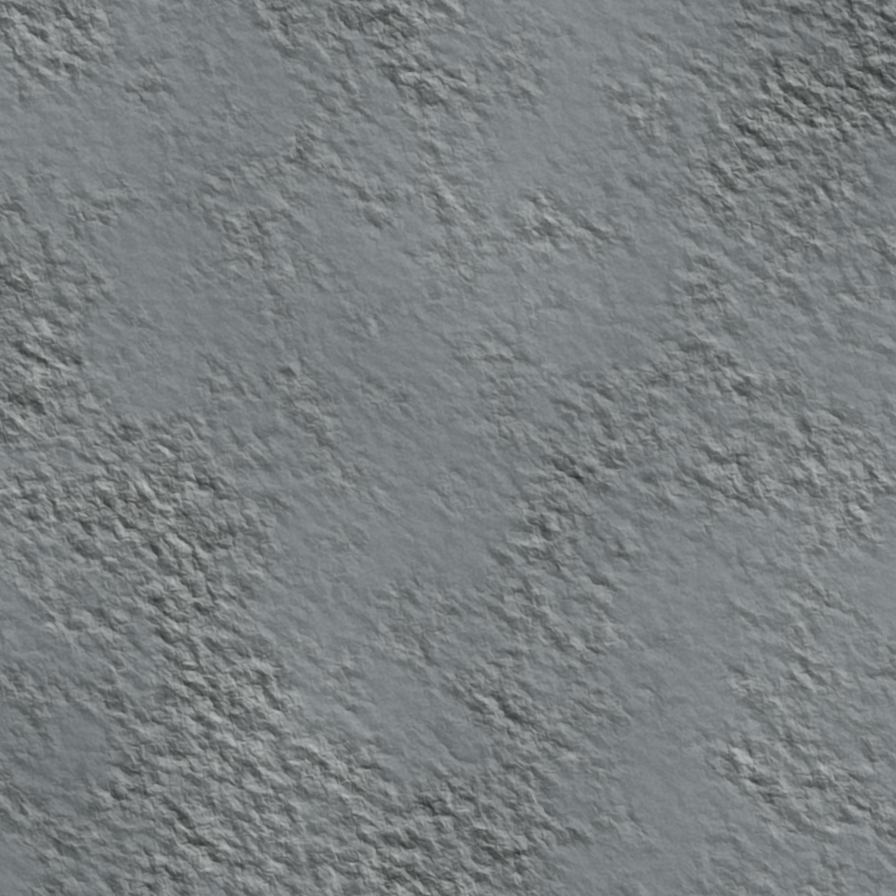
Write a WebGL 2 fragment shader that draws this texture.

```glsl
#version 300 es
precision highp float;
// Grey-blue rough plaster: side-lit crumbly grain fading into smooth hazy patches.

#define GRAIN_SCALE 43.0
#define GRAIN_STRETCH 0.78
#define PATCH_SCALE 4.2
#define SMOOTH_RELIEF 0.022
#define ROUGH_RELIEF 0.136
#define CREASE_DEPTH 0.13
#define SPECKLE 0.032
#define HAZE 0.042
#define BASE_LEVEL 0.498
#define LIGHT_DIR normalize(vec2(0.55, 0.84))
#define LIGHT_STEP 0.0013
#define CRUMB_SOFTNESS 7.0

uniform vec2 u_resolution;
out vec4 fragColor;

// Random unit vector for a lattice cell
vec2 cellGradient(vec2 cell) {
  uvec2 q = uvec2(ivec2(cell) + 32768);
  uint h = q.x * 1597334677u ^ q.y * 3812015801u;
  h = (h ^ (h >> 15)) * 2246822519u;
  h = (h ^ (h >> 13)) * 3266489917u;
  h ^= h >> 16;
  float angle = float(h & 65535u) / 65536.0 * 6.28319;
  return vec2(cos(angle), sin(angle));
}

float gradientNoise(vec2 p) {
  vec2 cell = floor(p);
  vec2 f = p - cell;
  vec2 u = f * f * f * (f * (f * 6.0 - 15.0) + 10.0);
  vec2 e = vec2(1.0, 0.0);
  float a = dot(cellGradient(cell), f);
  float b = dot(cellGradient(cell + e.xy), f - e.xy);
  float c = dot(cellGradient(cell + e.yx), f - e.yx);
  float d = dot(cellGradient(cell + e.xx), f - e.xx);
  return mix(mix(a, b, u.x), mix(c, d, u.x), u.y);
}

float fbm(vec2 p) {
  float sum = 0.0, amp = 1.0;
  for (int i = 0; i < 4; i++) {
    sum += amp * gradientNoise(p);
    p = mat2(1.6, 1.2, -1.2, 1.6) * p + 17.3;
    amp *= 0.52;
  }
  return sum;
}

// Packed round crumbs: domes on scattered centres, softly joined
float crumbs(vec2 p) {
  vec2 cell = floor(p);
  float sum = 0.0;
  for (int y = -1; y <= 1; y++) {
    for (int x = -1; x <= 1; x++) {
      vec2 c = cell + vec2(x, y);
      vec2 d = c + 0.5 + 0.42 * cellGradient(c) - p;
      sum += exp(-CRUMB_SOFTNESS * dot(d, d));
    }
  }
  return 0.45 + log(sum + 0.01) / CRUMB_SOFTNESS;
}

// Axes along and across the falling diagonal of the grain
vec2 grainSpace(vec2 p) {
  vec2 along = normalize(vec2(0.8, -0.6));
  return vec2(dot(p, along) * GRAIN_STRETCH, dot(p, vec2(-along.y, along.x)));
}

// Uneven ground carrying crumbs of two sizes and fine grit
float grainHeight(vec2 p) {
  vec2 q = grainSpace(p) * GRAIN_SCALE;
  vec2 warp = vec2(gradientNoise(q * 2.3 + 5.1), gradientNoise(q * 2.3 + 41.7));
  q += 0.12 * warp;
  float height = 0.62 * gradientNoise(q) + 0.42 * gradientNoise(q * 1.9 + 13.0);
  height += 0.38 * crumbs(q * 2.0 + 3.0);
  height += 0.22 * crumbs(q * 3.5 + 71.0);
  return height + 0.11 * gradientNoise(q * 6.0 + 29.0);
}

// Roughness: one diagonal band, one corner, broken up by noise
float roughness(vec2 p) {
  float across = dot(p, vec2(0.65, 0.76)) - 0.38;
  float band = exp(-across * across / 0.022) * smoothstep(1.0, 0.4, p.x);
  float corner = smoothstep(0.42, 0.0, distance(p, vec2(1.0, 0.92)));
  float broken = fbm(p * PATCH_SCALE + vec2(3.7, 8.2));
  float fringe = fbm(grainSpace(p) * 19.0 + 60.0);
  float amount = 0.28 + 0.44 * band + 0.32 * corner + 0.66 * broken + 0.48 * fringe;
  return smoothstep(-0.05, 0.95, amount);
}

void main() {
  vec2 p = gl_FragCoord.xy / u_resolution.y;
  float rough = roughness(p);

  // Side light on the relief
  vec2 offset = LIGHT_DIR * LIGHT_STEP;
  float behind = grainHeight(p + offset);
  float ahead = grainHeight(p - offset);
  float slope = (ahead - behind) / (2.0 * LIGHT_STEP * GRAIN_SCALE);
  slope /= 1.0 + 0.25 * abs(slope);
  float relief = mix(SMOOTH_RELIEF, ROUGH_RELIEF, rough);
  float crease = 0.17 - 0.5 * (ahead + behind);

  // Tone: broad haze, lit grain, dark creases and fine speckle
  float haze = HAZE * fbm(p * 2.6 + 91.0) + 0.03 * (0.4 - rough);
  float corners = smoothstep(0.45, 0.0, length(p)) + smoothstep(0.4, 0.0, distance(p, vec2(1.0)));
  float tone = BASE_LEVEL + haze - 0.035 * corners;
  tone += relief * slope - CREASE_DEPTH * rough * crease;
  tone += SPECKLE * gradientNoise(p * 230.0 + 7.0);
  tone = clamp(tone, 0.2, 0.74);

  // Cool haze on smooth parts, more neutral grain on rough ones
  vec3 cool = vec3(-0.016, 0.005, 0.016);
  vec3 neutral = vec3(-0.008, 0.005, 0.002);
  fragColor = vec4(tone + mix(cool, neutral, rough), 1.0);
}
```
